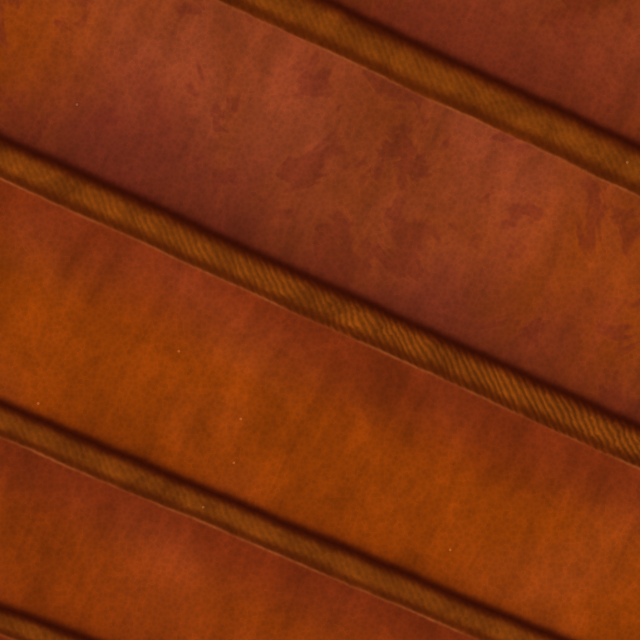
Give the GLSL for this texture, as a three.js fragment shader.

```glsl
// Varnished wooden panels divided by slanting, fanned ribs with dark creases.
#define ORANGE vec3(0.56, 0.23, 0.025)
#define ROSE vec3(0.53, 0.23, 0.12)
#define PLUM vec3(0.37, 0.13, 0.085)
#define RED_BROWN vec3(0.44, 0.15, 0.05)
#define RIB_TAN vec3(0.48, 0.23, 0.045)
#define RIB_BROWN vec3(0.37, 0.14, 0.025)
#define CREASE vec3(0.20, 0.045, 0.012)
#define EDGE_LIGHT vec3(0.58, 0.29, 0.13)
#define CREASE_WIDTH 0.0085
#define HATCH_COUNT 68.0
#define GRAIN_CELLS 130.0

varying vec2 vUv;

vec2 hash2(vec2 p) {
  vec3 q = fract(p.xyx * vec3(0.1031, 0.1030, 0.0973));
  q += dot(q, q.yzx + 33.33);
  return fract((q.xx + q.yz) * q.zy);
}

// Cellular noise: x = distance to the nearest point, y = its random value.
vec2 cells(vec2 p) {
  vec2 id = floor(p), best = vec2(9.0, 0.0);
  for (int j = -1; j <= 1; j++)
    for (int i = -1; i <= 1; i++) {
      vec2 cell = id + vec2(float(i), float(j));
      vec2 h = hash2(cell);
      float d = length(cell + h - p);
      if (d < best.x) best = vec2(d, fract(h.x * 7.3 + h.y * 3.1));
    }
  return best;
}

// Layered, rotated and warped sines, roughly -0.8 to 0.8.
float waves(vec2 p) {
  float sum = 0.0, amp = 0.5;
  for (int i = 0; i < 5; i++) {
    p = mat2(0.8, 0.6, -0.6, 0.8) * p * 1.75 + 0.6 * sin(p.yx * 1.3) + 1.7;
    sum += amp * sin(p.x) * cos(p.y);
    amp *= 0.68;
  }
  return sum;
}

// Height of the top crease of rib k; spacing and slope shrink downwards.
float ribTop(float k, float x) {
  float start = 1.235 - 0.448 * k + 0.016 * k * (k - 1.0)
              + 0.0108 * k * (k - 1.0) * (k - 2.0);
  return start - (0.465 - 0.011 * k * k) * x;
}

vec3 panelColor(vec2 p, float k, float t, vec2 along) {
  float blotch = waves(p * 5.0 + k * 2.3);
  float mottle = waves(p * 17.0 + 4.0);
  float upper = 1.0 - step(0.5, k);

  // Rosy upper panels, orange lower ones with a reddish top.
  float glow = smoothstep(0.3, 0.0, length((p - vec2(0.02, 0.95)) * vec2(1.0, 1.3)))
             + smoothstep(0.28, 0.0, length(p - vec2(0.92, 0.53)));
  float rosy = mix(0.55 * smoothstep(0.5, 0.0, t), 0.9 - 0.7 * glow, upper);
  vec3 col = mix(ORANGE, ROSE, clamp(rosy + 0.35 * blotch, 0.0, 1.0));

  // Stained bands beside the ribs.
  float topStain = (1.0 - upper) * smoothstep(0.5, 0.02, t + 0.12 * blotch);
  col = mix(col, RED_BROWN, topStain * 0.7);
  float lowStain = upper * smoothstep(0.5, 1.0, t + 0.3 * blotch);
  col = mix(col, PLUM, lowStain * (0.75 - 0.35 * p.x));
  col = mix(col, PLUM, 0.45 * upper * smoothstep(0.15, 0.6, mottle - blotch * 0.5));
  col = mix(col, RED_BROWN, 0.3 * step(1.5, k) + 0.25 * step(k, -0.5));

  // Faint streaks across the panel.
  float streak = waves(vec2(dot(p, along) * 34.0, dot(p, along.yx * vec2(-1.0, 1.0)) * 4.0));
  return col * (1.0 + 0.09 * blotch + 0.08 * mottle + 0.08 * streak);
}

vec3 ribColor(vec2 p, float k, float s, float drop, vec2 along) {
  float wear = waves(p * 22.0 + k);
  float body = smoothstep(0.08, 0.35, s) * smoothstep(0.95, 0.55, s);
  vec3 col = mix(RIB_BROWN, RIB_TAN, clamp(body + 0.25 * wear, 0.0, 1.0));

  // Slanted tooling, strongest on the middle rib.
  float phase = dot(p, along) * HATCH_COUNT - drop * 70.0 + 0.5 * wear;
  float strength = mix(0.04, 0.15, step(abs(k - 1.0), 0.5) * smoothstep(0.0, 0.9, p.x + 0.3 * wear));
  col *= 1.0 + strength * sin(6.2832 * phase) + 0.14 * wear;
  return mix(col, RIB_BROWN * 0.85, 0.6 * exp(-pow((s - 0.86) / 0.1, 2.0)));
}

void main() {
  vec2 p = vUv;
  vec2 along = vec2(0.91, -0.415);
  float y = p.y + 0.0022 * waves(p * 9.0);

  // Find the rib above this point, then the place within its bay.
  float k = -1.0;
  for (int i = 0; i < 4; i++) k += step(y, ribTop(float(i), p.x));
  float drop = ribTop(k, p.x) - y;
  float gap = ribTop(k, p.x) - ribTop(k + 1.0, p.x);
  float width = 0.077 - 0.011 * k;
  float t = (drop - width) / (gap - width);

  vec3 panel = panelColor(p, k, t, along);
  vec3 rib = ribColor(p, k, drop / width, drop, along);
  vec3 col = mix(rib, panel, smoothstep(-0.002, 0.002, drop - width));

  // Worn light lip below the rib, dark crease and soft shadow above it.
  float lip = exp(-pow((drop - width) / 0.0028, 2.0));
  col = mix(col, EDGE_LIGHT, lip * clamp(0.5 + 0.5 * waves(p * 14.0), 0.1, 0.8));
  float d = min(drop, gap - drop);
  col = mix(col, CREASE, 0.35 * exp(-d / 0.022));
  col = mix(col, CREASE, 0.85 * exp(-pow(d / CREASE_WIDTH, 2.0)));

  // Fine grain and a few pale specks.
  vec2 grain = cells(p * GRAIN_CELLS);
  col *= 0.95 + 0.07 * grain.y + 0.05 * smoothstep(0.1, 0.7, grain.x);
  vec2 speck = cells(p * 28.0 + 5.0);
  col += 0.12 * step(0.985, speck.y) * smoothstep(0.09, 0.03, speck.x);
  gl_FragColor = vec4(col, 1.0);
}
```
